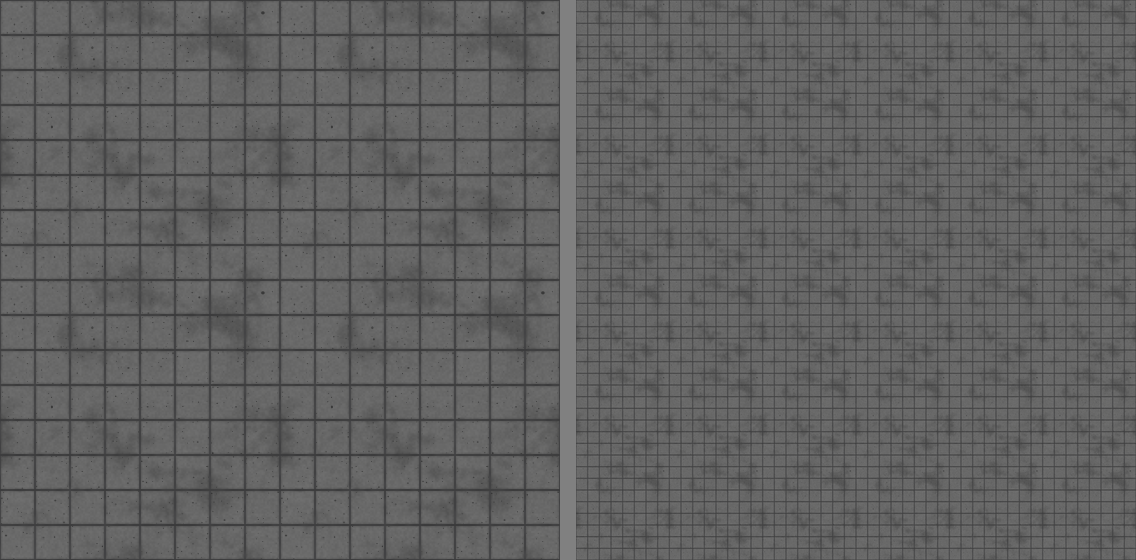
Left: one tile. Right: repeated 3 by 3.
Write a Shadertoy shader that draws this texture.

```glsl
// Grey concrete tiles in a square grid, with dark joints, fine grain, smudges and pores.

#define TILES 16.0            // tiles across and down
#define WEAR_PERIOD 8.0       // tiles after which the wear repeats
#define JOINT_HALF 0.033      // half joint width, in tiles
#define CONCRETE vec3(0.409, 0.409, 0.408)
#define JOINT_ACROSS vec3(0.245, 0.245, 0.248)
#define JOINT_DOWN vec3(0.268, 0.268, 0.273)
#define PORE_COLOR vec3(0.19)
#define GRAIN 0.050
#define STAIN 0.055
#define EDGE_SHADE 0.035

// Three random values per lattice cell; seed separates the layers.
vec3 hash3(vec2 cell, uint seed) {
    uvec3 v = uvec3(uvec2(cell), seed) * 1664525u + 1013904223u;
    for (int i = 0; i < 2; i++) {
        v.x += v.y * v.z;
        v.y += v.z * v.x;
        v.z += v.x * v.y;
        v ^= v >> 16u;
    }
    return vec3(v & 65535u) / 65535.0;
}

// Value noise that wraps with the wear period.
float wrapNoise(vec2 p, float frequency, uint seed) {
    float period = WEAR_PERIOD * frequency;
    p *= frequency;
    vec2 cell = floor(p), f = fract(p);
    f = f * f * (3.0 - 2.0 * f);
    float a = hash3(mod(cell, period), seed).x;
    float b = hash3(mod(cell + vec2(1, 0), period), seed).x;
    float c = hash3(mod(cell + vec2(0, 1), period), seed).x;
    float d = hash3(mod(cell + vec2(1, 1), period), seed).x;
    return mix(mix(a, b, f.x), mix(c, d, f.x), f.y);
}

float cloud(vec2 p, uint seed) {
    float sum = 0.0, weight = 0.5, frequency = 1.0;
    for (uint i = 0u; i < 4u; i++) {
        sum += weight * wrapNoise(p, frequency, seed + i);
        weight *= 0.55;
        frequency *= 2.0;
    }
    return sum;
}

// Scattered round pores: one candidate per cell, kept with the given chance.
float pores(vec2 p, float frequency, float radius, float chance, float pixel, uint seed) {
    vec2 cell = mod(floor(p * frequency), WEAR_PERIOD * frequency);
    vec3 spot = hash3(cell, seed);
    vec3 look = hash3(cell, seed + 1u);
    vec2 offset = (fract(p * frequency) - mix(vec2(0.2), vec2(0.8), spot.xy)) / frequency;
    offset.x *= mix(0.75, 1.3, look.y);
    float r = radius * mix(0.4, 1.0, look.x * look.x);
    float inside = 1.0 - smoothstep(r - 0.7 * pixel, r + 0.7 * pixel, length(offset));
    return inside * step(spot.z, chance) * mix(0.5, 1.0, look.z);
}

void mainImage(out vec4 fragColor, in vec2 fragCoord) {
    vec2 p = fragCoord / iResolution.xy * TILES;
    float pixel = TILES / min(iResolution.x, iResolution.y);

    // Concrete body: tone per tile, grain and cloudy smudges
    float tone = hash3(mod(floor(p), WEAR_PERIOD), 3u).x - 0.5;
    float grain = 0.6 * wrapNoise(p, 20.0, 11u) + 0.4 * wrapNoise(p, 10.0, 12u) - 0.5;
    float clouds = cloud(p, 21u);
    float smudge = smoothstep(0.54, 0.80, clouds);
    vec3 color = CONCRETE + 0.010 * tone + GRAIN * grain - STAIN * smudge;
    color -= 0.030 * (clouds - 0.46);

    // Pores: many pinholes, a few larger pits
    float pits = pores(p, 7.0, 0.020, 0.20, pixel, 31u);
    pits = max(pits, pores(p, 4.0, 0.028, 0.10, pixel, 41u));
    pits = max(pits, pores(p, 1.0, 0.045, 0.22, pixel, 51u));
    color = mix(color, PORE_COLOR, 0.85 * pits);

    // Joints with a soft shade along the tile edges
    vec2 edge = 0.5 - abs(fract(p) - 0.5);
    float nearest = min(edge.x, edge.y);
    color -= EDGE_SHADE * (1.0 - smoothstep(JOINT_HALF, 0.10, nearest));
    float ragged = JOINT_HALF + 0.008 * (wrapNoise(p, 8.0, 61u) - 0.5);
    vec2 joint = 1.0 - smoothstep(ragged - 0.5 * pixel, ragged + 0.5 * pixel, edge);
    float jointTone = 0.03 * (wrapNoise(p, 6.0, 71u) - 0.5);
    color = mix(color, JOINT_DOWN + jointTone, joint.x);
    color = mix(color, JOINT_ACROSS + jointTone, joint.y);

    fragColor = vec4(color, 1.0);
}
```
